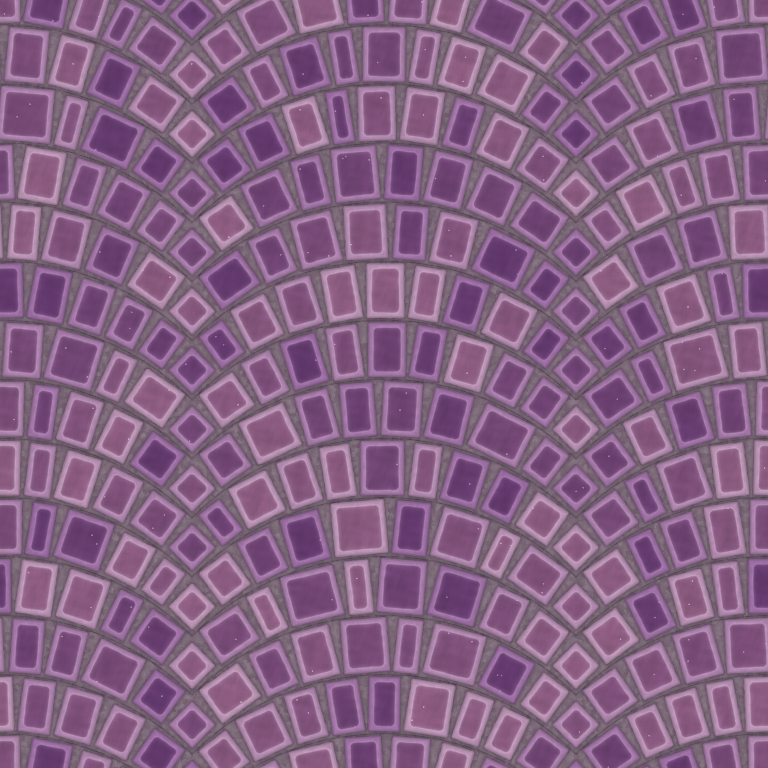
A three.js fragment shader for this pattern:

```glsl
// Fan-laid paving: two columns of quarter-circle arcs, thirteen rows high, set with bevelled purple setts.
// Each row is one circle shifted upward; setts are rounded boxes turned to face its centre, and a
// square sett shared by both neighbouring fans closes each valley. Sines and cells add the wear.

varying vec2 vUv;

const float TAU = 6.2831853;
const float FANS = 2.0;
const float ROWS = 13.0;
const float ROW_H = 1.0 / ROWS;
const float ROW_PHASE = 0.08;
const float RADIUS = 0.70711 / FANS;      // arcs meet the valley at 45 degrees
const float VALLEY = TAU / 8.0;
const float KEY_HALF = 0.35355 * ROW_H / RADIUS;  // half angle of a valley sett
const float SPAN = VALLEY - KEY_HALF;
const float WIDTH_JITTER = 0.2;
const float TILT = 0.05;
const float GAP = 0.0027;
const float VALLEY_GAP = 0.0036;
const float RIM = 0.0072;
const float EDGE = 0.0011;

const vec3 JOINT_DARK = vec3(0.43, 0.36, 0.42);
const vec3 JOINT_LIGHT = vec3(0.59, 0.51, 0.57);
const vec3 SOOT = vec3(0.25, 0.20, 0.25);
const vec3 FACE_VIOLET = vec3(0.38, 0.22, 0.42);
const vec3 FACE_ROSE = vec3(0.545, 0.355, 0.495);
const vec3 RIM_VIOLET = vec3(0.60, 0.42, 0.63);
const vec3 RIM_ROSE = vec3(0.71, 0.56, 0.685);
const vec3 GLINT = vec3(0.83, 0.70, 0.82);

float hash(vec2 p) {
  return fract(sin(dot(p, vec2(127.1, 311.7))) * 4375.85);
}

// Wrapping cellular noise: distance to the nearest point, and its random value.
vec2 cells(vec2 uv, float count) {
  vec2 p = uv * count, base = floor(p), best = vec2(9.0, 0.0);
  for (int y = -1; y <= 1; y++) {
    for (int x = -1; x <= 1; x++) {
      vec2 cell = base + vec2(float(x), float(y));
      vec2 id = mod(cell, count);
      vec2 point = cell + vec2(hash(id), hash(id + 37.3));
      float d = distance(p, point);
      if (d < best.x) best = vec2(d, hash(id + 71.9));
    }
  }
  return best;
}

// Layered sines of whole frequency, about -1 to 1.
float mottle(vec2 uv, float f) {
  vec2 p = uv * TAU * f;
  float s = sin(3.0 * p.x + 2.0 * p.y + 2.0 * sin(2.0 * p.y - p.x));
  s += 0.7 * sin(5.0 * p.y - 4.0 * p.x + 2.0 * sin(3.0 * p.x + p.y));
  s += 0.5 * sin(9.0 * p.x + 7.0 * p.y + 2.0 * sin(6.0 * p.y - 5.0 * p.x));
  return s / 2.2;
}

float roundBox(vec2 p, vec2 size, float r) {
  vec2 q = abs(p) - size + r;
  return length(max(q, 0.0)) + min(max(q.x, q.y), 0.0) - r;
}

// Jittered border between setts i-1 and i of a course of n.
float border(float i, float n, vec2 course) {
  float inner = step(0.5, i) * step(i, n - 0.5);
  return i + inner * WIDTH_JITTER * (2.0 * hash(course + vec2(i * 3.7, 5.0)) - 1.0);
}

void main() {
  // Fan, row and angle around the centre of the row's circle
  float fan = floor(vUv.x * FANS + 0.5);
  float dx = vUv.x - fan / FANS;
  float rise = sqrt(RADIUS * RADIUS - dx * dx) - RADIUS;
  float level = (vUv.y - rise) * ROWS - ROW_PHASE + 0.5;
  float row = floor(level), rowId = mod(row, ROWS);
  vec2 p = vec2(dx, vUv.y - (row + ROW_PHASE) * ROW_H + RADIUS);
  float angle = atan(p.x, p.y);

  // Sett holding this point: middle angle, half angle and identity
  float side = angle < 0.0 ? -1.0 : 1.0;
  float mid = side * VALLEY, halfAngle = KEY_HALF;
  vec2 id = vec2(60.0 + mod(fan + 0.5 + 0.5 * side, FANS), rowId);
  float tilt = 0.0;
  if (abs(angle) < SPAN) {
    vec2 course = vec2(mod(fan, FANS) * 20.0, rowId);
    float n = 8.0 + step(0.45, hash(course + 13.0));
    float s = (angle / SPAN + 1.0) * 0.5 * n;
    float i = floor(s);
    if (s < border(i, n, course)) i -= 1.0;
    else if (s >= border(i + 1.0, n, course)) i += 1.0;
    float a = border(i, n, course), b = border(i + 1.0, n, course);
    mid = ((a + b) / n - 1.0) * SPAN;
    halfAngle = (b - a) / n * SPAN;
    id = course + vec2(i, 0.0);
    tilt = TILT * (hash(id + 4.4) - 0.5);
  }

  // Sett shape in its own turned frame
  float c = cos(mid), sn = sin(mid);
  vec2 q = vec2(c * p.x - sn * p.y, sn * p.x + c * p.y - RADIUS);
  q += tilt * vec2(q.y, -q.x);
  float halfH = 0.5 * ROW_H * c;
  float halfW = halfAngle * (RADIUS - (abs(mid) < SPAN ? 0.6 * halfH : 0.0));
  vec2 size = vec2(halfW, halfH) - GAP - VALLEY_GAP * vec2(0.5, 1.0) * abs(sn);
  if (abs(mid) > SPAN) size = vec2(min(size.x, size.y));
  float rough = mottle(vUv, 13.0), cloud = mottle(vUv, 4.0);
  float d = roundBox(q, size, 0.003) + 0.0005 * rough;
  float face = roundBox(q, size - RIM, 0.0055) + 0.0005 * cloud;

  // Gritty joints with soot along the setts and the row lines
  vec2 grit = cells(vUv, 190.0);
  vec3 color = mix(JOINT_DARK, JOINT_LIGHT, 0.45 + 0.2 * rough + 0.5 * (grit.y - 0.5));
  float crease = min(fract(level), 1.0 - fract(level)) * ROW_H * cos(angle);
  float soot = 0.6 * exp(-max(d, 0.0) / 0.0022) + 0.6 * exp(-crease / 0.0012);
  color = mix(color, SOOT, clamp(soot * (0.85 + 0.4 * rough), 0.0, 0.9));

  // Bevelled rim, bright where it meets the glazed face
  float tone = smoothstep(0.0, 1.0, hash(id + 9.1));
  vec3 rim = mix(RIM_VIOLET, RIM_ROSE, tone) * (1.0 + 0.05 * rough);
  rim *= 0.82 + 0.18 * smoothstep(0.0, 0.004, -d);
  rim = mix(rim, GLINT, (0.2 + 0.3 * tone) * exp(-abs(face - 0.0008) / 0.0016));
  vec3 glaze = mix(FACE_VIOLET, FACE_ROSE, tone) * (1.0 + 0.05 * cloud + 0.03 * rough);
  glaze = mix(glaze, rim, 0.5 * exp(min(face, 0.0) / 0.0024));
  vec2 speck = cells(vUv, 80.0);
  glaze += 0.22 * step(0.95, speck.y) * (1.0 - smoothstep(0.05, 0.13, speck.x));

  vec3 sett = mix(glaze, rim, smoothstep(-EDGE, EDGE, face));
  color = mix(sett, color, smoothstep(-EDGE, EDGE, d));
  gl_FragColor = vec4(color, 1.0);
}
```
